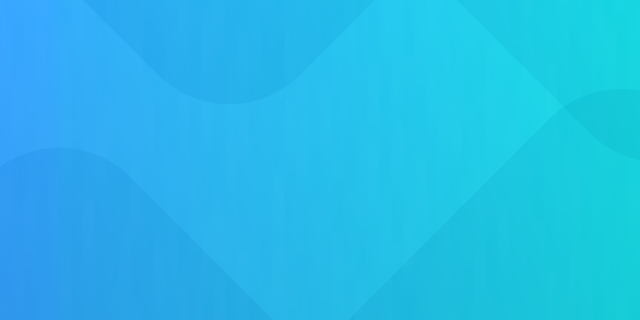
Give the GLSL for this background, as a Shadertoy shader.

```glsl
const vec3 LEFT_BLUE = vec3(0.210, 0.645, 0.965);
const vec3 MID_SKY = vec3(0.155, 0.745, 0.925);
const vec3 RIGHT_TEAL = vec3(0.100, 0.860, 0.885);
const vec3 MARGIN_TINT = vec3(0.008, -0.010, 0.014);
const float MARGIN_WIDTH = 0.19;

const float CORNER_RADIUS = 0.315;
const vec3 WEDGE_SHADE = vec3(0.120, 0.042, 0.026);
const float VERTICAL_LIGHT = 0.025;
const vec3 STREAK_TINT = vec3(0.016, 0.009, 0.006);
const vec2 STREAK_CELLS = vec2(27.0, 4.5);

// Apex x, apex y (in canvas heights), opening direction (1 up, -1 down)
const vec3 WEDGES[4] = vec3[4](
    vec3(0.716, 0.544, 1.0),
    vec3(0.185, 0.669, -1.0),
    vec3(1.940, 0.852, -1.0),
    vec3(2.065, 0.362, 1.0)
);

float hash(vec2 p) {
    return fract(sin(dot(p, vec2(12.9898, 78.233))) * 43758.5453);
}

// Distance to a right-angled wedge with a rounded apex
float wedgeDistance(vec2 p, vec3 wedge) {
    vec2 d = p - wedge.xy;
    d.y *= wedge.z;
    vec2 sides = vec2(d.y + d.x, d.y - d.x) * sqrt(0.5);
    return length(min(sides - CORNER_RADIUS, 0.0)) - CORNER_RADIUS;
}

// Three-stop gradient with a bluer left margin, lighter towards the top
vec3 backdrop(vec2 uv, vec2 p) {
    vec3 color = mix(LEFT_BLUE, MID_SKY, clamp(uv.x * 2.0, 0.0, 1.0));
    color = mix(color, RIGHT_TEAL, clamp(uv.x * 2.0 - 1.0, 0.0, 1.0));
    color += MARGIN_TINT * (1.0 - smoothstep(0.8, 1.1, p.x / MARGIN_WIDTH));
    return color * (1.0 + VERTICAL_LIGHT * (2.0 * uv.y - 1.0));
}

// Faint upright bars with crisp sides and soft ends
float streaks(vec2 p) {
    vec2 q = p * STREAK_CELLS;
    float column = floor(q.x);
    q.y += hash(vec2(column, 7.0));
    vec2 f = fract(q);
    float sideBlur = STREAK_CELLS.x / iResolution.y;
    float bar = smoothstep(0.0, sideBlur, f.x) * smoothstep(1.0, 1.0 - sideBlur, f.x);
    float fade = smoothstep(0.0, 0.25, f.y) * smoothstep(1.0, 0.75, f.y);
    return bar * fade * (hash(vec2(column, floor(q.y))) - 0.5);
}

void mainImage(out vec4 fragColor, in vec2 fragCoord) {
    vec2 uv = fragCoord / iResolution.xy;
    vec2 p = fragCoord / iResolution.y;
    float edge = 0.75 / iResolution.y;

    vec3 color = backdrop(uv, p);

    // Translucent wedges darken wherever they overlap
    for (int i = 0; i < 4; i++) {
        float cover = 1.0 - smoothstep(-edge, edge, wedgeDistance(p, WEDGES[i]));
        color *= 1.0 - WEDGE_SHADE * cover;
    }

    color += STREAK_TINT * streaks(p);
    fragColor = vec4(clamp(color, 0.0, 1.0), 1.0);
}
```
